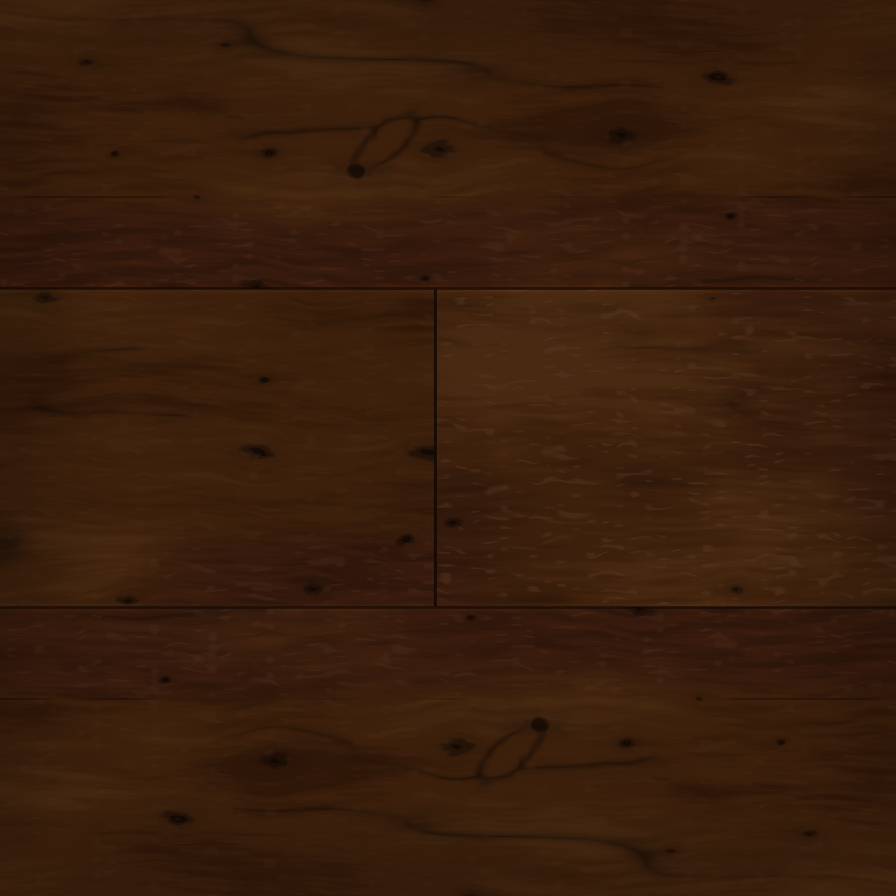
A Shadertoy shader for this texture:

```glsl
// Dark stained timber floor: a full-width plank above and below (the lower one is
// the upper turned by half a turn) and two planks butted between them.
// Warped noise makes the grain; a jittered cell grid scatters the knots.

const float SEAM_Y = 0.178;        // seam distance from the middle height
const float SEAM_X = 0.486;        // butt joint of the middle planks
const float SEAM_HALF = 0.0009;
const float STRIP_Y = 0.780;       // faint strip line inside the long plank
const vec2 KNOT_CELL = vec2(0.19, 0.09);
const float KNOT_CHANCE = 0.58;
const vec2 PORE_SCALE = vec2(62.0, 250.0);
const vec2 BRANCH_CORE = vec2(0.397, 0.809);
const vec2 BRANCH_MID = vec2(0.429, 0.839);
const vec2 BRANCH_RADII = vec2(0.047, 0.019);
const float BRANCH_ANGLE = 0.75;

const vec3 DARK = vec3(0.185, 0.090, 0.032);
const vec3 MID = vec3(0.240, 0.125, 0.045);
const vec3 LIGHT = vec3(0.285, 0.162, 0.068);
const vec3 RED_STAIN = vec3(0.205, 0.095, 0.050);
const vec3 PORE = vec3(0.350, 0.225, 0.150);
const vec3 KNOT = vec3(0.050, 0.024, 0.014);
const vec3 SEAM = vec3(0.070, 0.030, 0.012);

float hash(vec2 p) {
    return fract(sin(dot(p, vec2(127.1, 311.7))) * 43758.5453);
}

float noise(vec2 p) {
    vec2 i = floor(p), f = fract(p);
    f = f * f * (3.0 - 2.0 * f);
    return mix(mix(hash(i), hash(i + vec2(1, 0)), f.x),
               mix(hash(i + vec2(0, 1)), hash(i + vec2(1, 1)), f.x), f.y);
}

float fbm(vec2 p) {
    float sum = 0.0, amp = 0.533;
    for (int i = 0; i < 4; i++) {
        sum += amp * noise(p);
        p = p * 2.03 + 17.3;
        amp *= 0.5;
    }
    return sum;
}

// Scattered knots: x = dark core, y = soft halo, z = grain displacement
vec3 knots(vec2 p, float seed, float size) {
    vec3 result = vec3(0.0);
    vec2 cell = floor(p / KNOT_CELL);
    float ragged = fbm(p * vec2(70.0, 130.0)) - 0.5;
    for (int j = -1; j <= 1; j++)
    for (int i = -1; i <= 1; i++) {
        vec2 id = cell + vec2(i, j);
        vec2 key = id + seed * 19.7;
        if (hash(key + 3.1) > KNOT_CHANCE) continue;
        vec2 jitter = vec2(hash(key + 5.3), hash(key + 8.9));
        vec2 d = p - (id + 0.15 + 0.7 * jitter) * KNOT_CELL;
        float radius = size * mix(0.0035, 0.013, pow(hash(key + 11.7), 2.0));
        float r = length(d * vec2(0.62, 1.15)) / radius + ragged * 1.3;
        float rings = 0.75 + 0.25 * sin(r * 9.0);
        result.x = max(result.x, smoothstep(1.15, 0.35, r) * rings);
        result.y = max(result.y, exp(-max(r, 0.0) * 0.85));
        result.z += d.y * exp(-dot(d, d) / (radius * radius * 9.0));
    }
    return result;
}

// Spindle-shaped branch scar with a dark core: x = darkness, y = inside mask
vec2 branchScar(vec2 p) {
    float c = cos(BRANCH_ANGLE), s = sin(BRANCH_ANGLE);
    vec2 d = mat2(c, -s, s, c) * (p - BRANCH_MID);
    float ragged = fbm(p * vec2(45.0, 70.0)) - 0.5;
    float r = length(d / BRANCH_RADII) + ragged * 0.5;
    float rim = exp(-pow((r - 0.9) * 5.0, 2.0)) * 0.5;
    float core = smoothstep(1.2, 0.4, length((p - BRANCH_CORE) / vec2(0.013, 0.009)) + ragged);
    float smear = exp(-dot((p - BRANCH_CORE) / vec2(0.05, 0.012), (p - BRANCH_CORE) / vec2(0.05, 0.012)));
    return vec2(max(core, max(rim, smear * (0.35 + ragged))), smoothstep(1.0, 0.5, r));
}

void mainImage(out vec4 fragColor, in vec2 fragCoord) {
    vec2 uv = fragCoord / iResolution.xy;
    float px = 1.0 / min(iResolution.x, iResolution.y);

    // Choose the plank
    float fromMiddle = abs(uv.y - 0.5);
    bool isLong = fromMiddle > SEAM_Y;
    bool isRight = !isLong && uv.x > SEAM_X;
    vec2 p = (isLong && uv.y < 0.5) ? 1.0 - uv : uv;
    float seed = isLong ? 1.0 : (isRight ? 3.0 : 2.0);
    vec2 offset = vec2(seed * 13.7, seed * 7.9);

    // Grain bends around knots and drifts slowly
    vec3 knot = knots(p, seed, isRight ? 0.6 : 1.0);
    vec2 scar = isLong ? branchScar(p) : vec2(0.0);
    vec2 g = p;
    g.y += 0.05 * (fbm(p * vec2(3.0, 5.0) + offset) - 0.5) - knot.z * 0.7 + scar.y * 0.02;
    float blotch = fbm(p * vec2(3.5, 6.0) + offset + 40.0);
    float streak = fbm(g * vec2(3.0, 26.0) + offset);
    float fine = fbm(g * vec2(16.0, 150.0) + offset);
    float tone = 0.52 + 1.1 * (blotch - 0.5) + 0.7 * (streak - 0.5) + 0.55 * (fine - 0.5);
    vec3 color = mix(mix(DARK, MID, smoothstep(0.05, 0.5, tone)), LIGHT, smoothstep(0.5, 0.95, tone));

    // Reddish stain: strip of the long plank, foot of the left, sides of the right
    float stain = isLong ? smoothstep(STRIP_Y + 0.01, STRIP_Y - 0.03, p.y)
                : isRight ? 0.35 + 0.65 * smoothstep(0.05, 0.2, abs(p.x - 0.68))
                : smoothstep(0.42, 0.38, p.y) * smoothstep(0.08, 0.2, p.x);
    color = mix(color, RED_STAIN * (0.75 + 0.5 * fine), stain * smoothstep(0.2, 0.65, 1.0 - blotch) * 0.75);

    // Dark wavy cracks along the grain
    float ridge = 1.0 - abs(2.0 * noise(g * vec2(3.0, 24.0) + offset + 9.0) - 1.0);
    float crack = pow(ridge, 9.0) * smoothstep(0.48, 0.7, fbm(p * vec2(5.0, 9.0) + offset + 71.0));
    color *= 1.0 - crack * (isRight ? 0.25 : 0.45);

    // Short pale pores, strongest on the right plank
    float pore = smoothstep(0.70, 0.92, noise(p * PORE_SCALE + vec2(0.0, 2.0 * noise(p * 50.0)) + offset));
    color = mix(color, PORE, pore * (isRight ? 0.38 : 0.12 + 0.10 * stain));

    // Knots and the branch scar
    color *= 1.0 - 0.3 * knot.y;
    color = mix(color, KNOT, max(knot.x * 0.85, scar.x * 0.8));

    // Strip line, seams with a pale lip, and darkened borders
    float strip = smoothstep(0.0007 + px, 0.0, abs(p.y - STRIP_Y)) * smoothstep(0.35, 0.65, noise(vec2(p.x * 14.0, 4.0)));
    color *= 1.0 - (isLong ? 0.35 * strip : 0.0);
    float seamDistance = abs(fromMiddle - SEAM_Y);
    color *= 1.0 + 0.12 * smoothstep(0.007, 0.002, seamDistance);
    float across = smoothstep(SEAM_HALF + px, SEAM_HALF, seamDistance) * 0.65;
    float butt = isLong ? 0.0 : smoothstep(SEAM_HALF + px, SEAM_HALF, abs(uv.x - SEAM_X)) * 0.9;
    color = mix(color, SEAM, max(across, butt));
    vec2 border = min(uv, 1.0 - uv);
    color *= 0.86 + 0.14 * smoothstep(0.0, 0.15, min(border.x, border.y));
    fragColor = vec4(color, 1.0);
}
```
